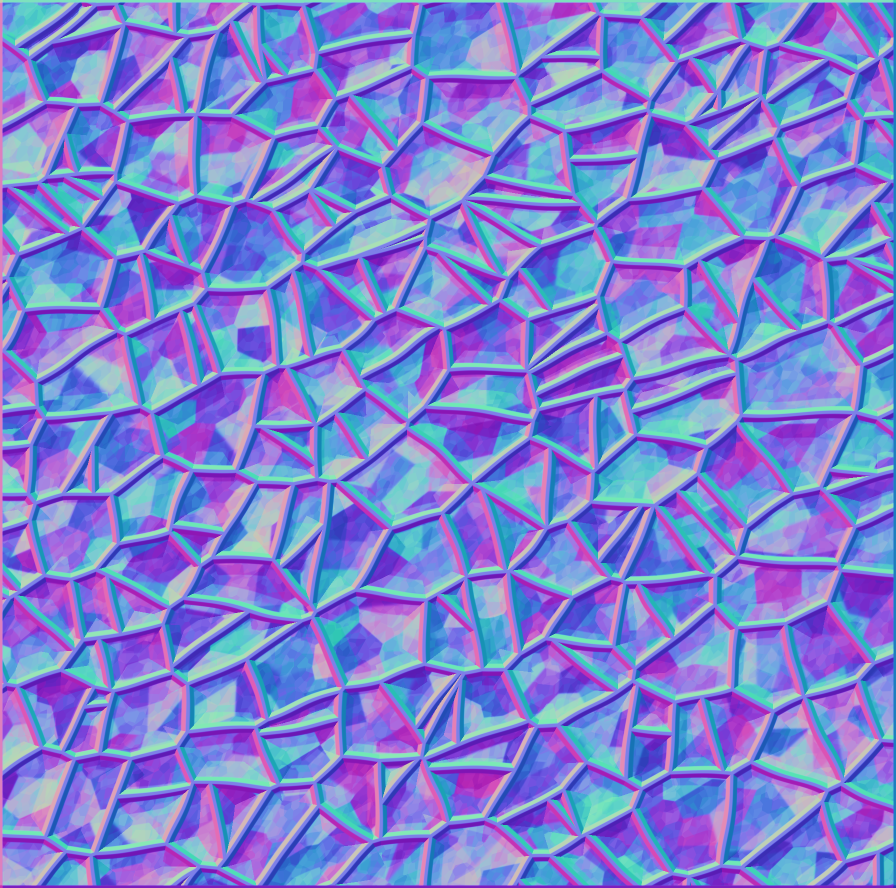
Write a WebGL 2 fragment shader that draws this texture map.

```glsl
#version 300 es
precision highp float;

uniform vec2 u_resolution;
out vec4 fragColor;

struct Crack {
    float dist;   // distance to the nearest crack
    vec2 toward;  // unit direction to that crack
    vec2 plate;   // seed of the plate
    float seed;   // random value of the plate side
};

vec2 hash2(vec2 p) {
    vec3 q = fract(p.xyx * vec3(0.1031, 0.1030, 0.0973));
    q += dot(q, q.yzx + 33.33);
    return fract((q.xx + q.yz) * q.zy);
}

mat2 stretchedLattice(float angle, vec2 frequency) {
    float c = cos(angle), s = sin(angle);
    return mat2(frequency.x * c, -frequency.y * s, frequency.x * s, frequency.y * c);
}

// Voronoi plates, some of them split by one straight chord
Crack nearestCrack(vec2 p, mat2 lattice, float splitShare) {
    vec2 q = lattice * p;
    vec2 base = floor(q), plate = base, site = base;
    float nearest = 1e9;
    for (int y = -1; y <= 1; y++)
    for (int x = -1; x <= 1; x++) {
        vec2 id = base + vec2(x, y);
        vec2 candidate = id + hash2(id);
        float d = dot(candidate - q, candidate - q);
        if (d < nearest) { nearest = d; plate = id; site = candidate; }
    }

    Crack crack = Crack(1e9, vec2(0.0), plate, 0.0);
    for (int y = -2; y <= 2; y++)
    for (int x = -2; x <= 2; x++) {
        if (x == 0 && y == 0) continue;
        vec2 id = plate + vec2(x, y);
        vec2 other = id + hash2(id);
        vec2 gradient = (other - site) * lattice;
        float d = dot(0.5 * (site + other) - q, other - site) / length(gradient);
        if (d < crack.dist) {
            crack.dist = d;
            crack.toward = normalize(gradient);
            crack.seed = hash2(plate * 3.0 + id + 5.0).x;
        }
    }

    vec2 chance = hash2(plate + 71.0);
    if (chance.x < splitShare) {
        vec2 shape = hash2(plate + 137.0);
        float angle = 0.45 + 1.1 * (shape.x - 0.5) + 1.5 * step(0.75, chance.y);
        vec2 normal = vec2(cos(angle), sin(angle));
        float d = dot(p - inverse(lattice) * site, normal) - 0.025 * (shape.y - 0.5);
        float side = d < 0.0 ? -1.0 : 1.0;
        crack.plate += 0.3 * side;
        if (abs(d) < crack.dist) {
            crack.dist = abs(d);
            crack.toward = -side * normal;
            crack.seed = hash2(crack.plate + 19.0).y;
        }
    }
    return crack;
}

// Random flat tilts with narrow blended borders, each axis in -0.5 to 0.5
vec2 facetTilt(vec2 q) {
    vec2 base = floor(q), tilt = vec2(0.0);
    float total = 1e-30;
    for (int y = -1; y <= 1; y++)
    for (int x = -1; x <= 1; x++) {
        vec2 id = base + vec2(x, y);
        vec2 offset = id + hash2(id) - q;
        float weight = exp(-50.0 * dot(offset, offset));
        tilt += weight * (hash2(id + 211.0) - 0.5);
        total += weight;
    }
    return tilt / total;
}

vec2 surfaceSlope(vec2 p, vec2 size) {
    vec2 bent = p + 0.0016 * sin(p.yx * 47.0 + 2.0 * sin(p * 31.0));
    Crack crack = nearestCrack(bent, stretchedLattice(0.4, vec2(11.0, 14.0)), 0.45);

    // Broad facets and fine creases, different on each plate
    vec2 local = p + 5.0 * hash2(crack.plate + 43.0);
    vec2 slope = vec2(1.05, 1.45) * facetTilt(stretchedLattice(-0.9, vec2(28.0, 19.0)) * local);
    slope += 0.36 * facetTilt(stretchedLattice(0.6, vec2(45.0, 72.0)) * local);
    slope += 0.24 * facetTilt(stretchedLattice(-0.5, vec2(130.0, 85.0)) * local);

    // Chipped plate sides
    float chipWidth = 0.006 + 0.022 * crack.seed;
    float chip = 1.0 - smoothstep(chipWidth - 0.001, chipWidth + 0.001, crack.dist);
    slope += 0.45 * chip * crack.toward;

    // Grooves with steep walls and a flat floor
    float groove = 1.0 - smoothstep(0.0058, 0.0074, crack.dist);
    float wall = smoothstep(0.0012, 0.0030, crack.dist);
    slope = mix(slope, 1.5 * wall * crack.toward, groove);

    // Rim of the slab
    vec2 rim = smoothstep(0.002, 0.004, size - p) - smoothstep(0.002, 0.004, p);
    return mix(slope, 1.2 * rim, max(abs(rim.x), abs(rim.y)));
}

vec3 normalColor(vec2 slope) {
    vec3 normal = normalize(vec3(slope.x, -slope.y, 1.0));
    return (0.5 + 0.5 * normal) * vec3(0.98, 1.0, 0.91);
}

void main() {
    vec2 size = u_resolution / u_resolution.y;
    vec3 color = vec3(0.0);
    // Four samples smooth the edges
    for (int i = 0; i < 4; i++) {
        vec2 shift = 0.5 * vec2(i % 2, i / 2) - 0.25;
        vec2 p = (gl_FragCoord.xy + shift) / u_resolution.y;
        color += 0.25 * normalColor(surfaceSlope(p, size));
    }
    fragColor = vec4(color, 1.0);
}
```
